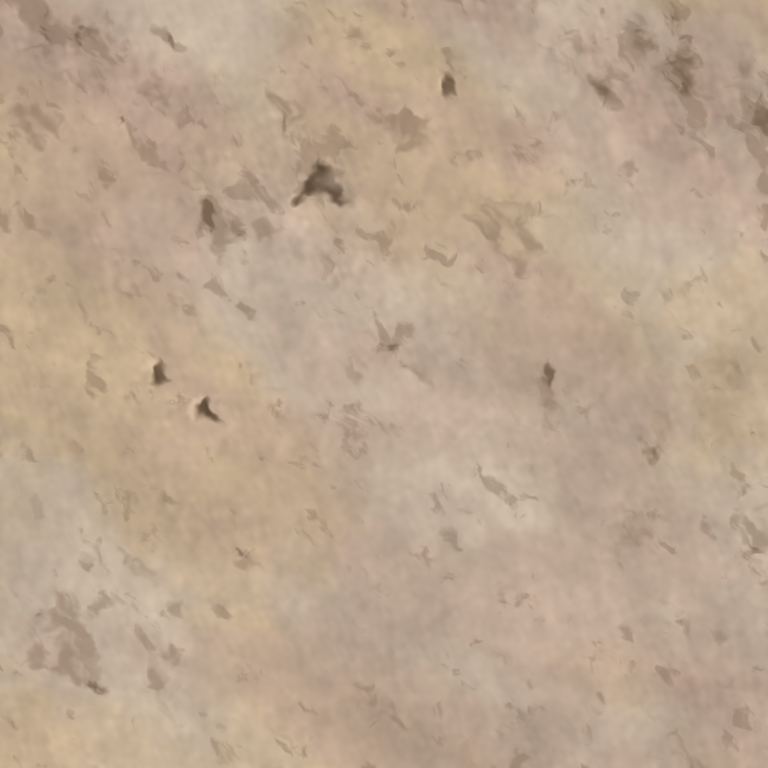
This texture is drawn by a Shadertoy shader. Its source:

```glsl
// Weathered sandstone: soft ochre, grey and pink stains with chipped diagonal bands and a few dark pits.

const vec3 GREY_STONE = vec3(0.752, 0.685, 0.610);
const vec3 OCHRE_STONE = vec3(0.745, 0.655, 0.540);
const vec3 PINK_STONE = vec3(0.705, 0.605, 0.540);
const vec3 CHIP_BROWN = vec3(0.530, 0.440, 0.365);
const vec3 PIT_BROWN = vec3(0.290, 0.220, 0.155);
const float BAND_ANGLE = -0.55;
const float CHIP_ANGLE = -0.85;
const int PIT_COUNT = 4;

float hash(vec2 p) {
    return fract(sin(dot(p, vec2(127.1, 311.7))) * 43758.5453);
}

float noise(vec2 p) {
    vec2 cell = floor(p);
    vec2 f = fract(p);
    f = f * f * (3.0 - 2.0 * f);
    float low = mix(hash(cell), hash(cell + vec2(1.0, 0.0)), f.x);
    float high = mix(hash(cell + vec2(0.0, 1.0)), hash(cell + 1.0), f.x);
    return mix(low, high, f.y);
}

// Fractal noise, normalised to 0..1
float fbm(vec2 p, int octaves) {
    float sum = 0.0, total = 0.0, amplitude = 0.5;
    for (int i = 0; i < octaves; i++) {
        sum += amplitude * noise(p);
        total += amplitude;
        amplitude *= 0.55;
        p = mat2(1.6, 1.2, -1.2, 1.6) * p + 7.3;
    }
    return sum / total;
}

// Coordinates whose x axis runs along the given angle
vec2 alongAngle(vec2 p, float angle) {
    float c = cos(angle), s = sin(angle);
    return vec2(c * p.x + s * p.y, c * p.y - s * p.x);
}

// Height of the rough surface
float relief(vec2 p) {
    return fbm(alongAngle(p, CHIP_ANGLE) * vec2(20.0, 34.0), 3);
}

// Ragged flakes where noise rises above a threshold
float flakes(vec2 p, float threshold) {
    return smoothstep(threshold, threshold + 0.16, fbm(p, 4));
}

// Ragged wedge-shaped pit, 1 inside and 0 outside
float pit(vec2 p, vec2 centre, float radius, vec2 jitter) {
    vec2 d = p - centre + jitter * (0.012 + radius * 1.3);
    float wedge = max(abs(d.x) * 1.2 + d.y * 0.5, -d.y);
    return 1.0 - smoothstep(radius * 0.35, radius * 0.95, mix(wedge, length(d), 0.4));
}

// Large stains, pinker inside the chipped bands
vec3 stainColor(vec2 band, float chipped) {
    float ochre = smoothstep(0.36, 0.62, fbm(band * vec2(3.0, 4.2) + 11.0, 5));
    float pink = smoothstep(0.46, 0.68, fbm(band * vec2(3.4, 6.0) + 31.0, 5));
    vec3 color = mix(GREY_STONE, OCHRE_STONE, ochre);
    return mix(color, PINK_STONE, clamp(0.6 * pink + 0.45 * chipped, 0.0, 0.9));
}

void mainImage(out vec4 fragColor, in vec2 fragCoord) {
    vec2 uv = fragCoord / iResolution.y;
    vec2 band = alongAngle(uv, BAND_ANGLE);
    vec2 chip = alongAngle(uv, CHIP_ANGLE);
    vec2 warp = vec2(fbm(uv * 34.0, 3), fbm(uv * 34.0 + 17.0, 3)) - 0.5;

    // Stains, broad brightness and small mottling
    float chipped = smoothstep(0.45, 0.68, fbm(band * vec2(2.4, 6.0) + 3.0, 4));
    vec3 color = stainColor(band + warp * 0.03, chipped);
    color *= 1.01 + 0.20 * (fbm(band * vec2(7.0, 10.0) + 5.0, 4) - 0.5);
    color *= 1.0 + 0.10 * (fbm(chip * vec2(26.0, 42.0) + 60.0, 3) - 0.5);

    // Side-lit relief and fine grain
    float slope = relief(uv + vec2(0.005, -0.004)) - relief(uv);
    color *= 1.0 + clamp(slope * (0.26 + 0.22 * chipped), -0.12, 0.09);
    color *= 1.0 + 0.03 * (noise(uv * 120.0) - 0.5);

    // Large and small chips, gathered in the bands
    float large = flakes(chip * vec2(12.0, 19.0) + warp * 0.6 + 40.0, mix(0.66, 0.54, chipped));
    float small = flakes(chip * vec2(25.0, 40.0) + warp * 0.8 + 80.0, mix(0.65, 0.54, chipped));
    color = mix(color, CHIP_BROWN, 0.50 * large);
    color = mix(color, CHIP_BROWN, 0.42 * small);

    // Deep shadow where both kinds of chip overlap
    color = mix(color, PIT_BROWN, 0.35 * large * small);

    // Scattered dark pits with a pale rim on the upper left
    for (int i = 0; i < PIT_COUNT; i++) {
        float id = float(i) + 1.0;
        vec2 centre = 0.1 + 0.8 * vec2(hash(vec2(id, 2.3)), hash(vec2(id, 8.9)));
        float radius = mix(0.014, 0.036, pow(hash(vec2(id, 5.1)), 3.0));
        float rim = pit(uv + vec2(0.008, -0.006), centre, radius, warp);
        float hole = pit(uv, centre, radius, warp);
        color *= 1.0 + 0.07 * rim * (1.0 - hole);
        float depth = 0.35 + 0.55 * noise(uv * 55.0 + id);
        color = mix(color, PIT_BROWN, hole * depth);
    }

    fragColor = vec4(color, 1.0);
}
```
